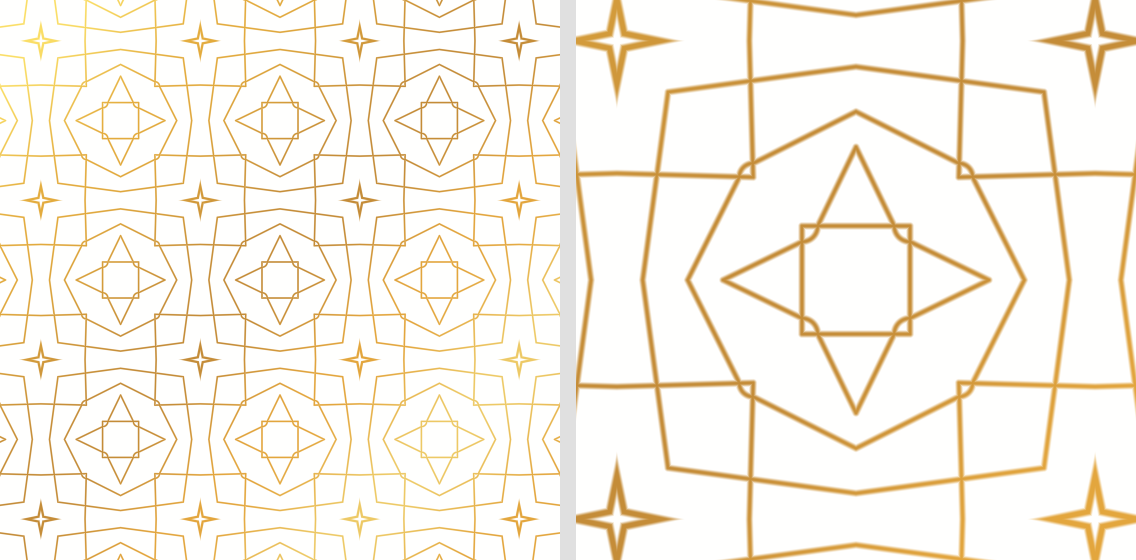
Left: the whole. Right: its middle third, enlarged.
Write a WebGL 2 fragment shader that draws this pattern.

```glsl
#version 300 es
precision highp float;

uniform vec2 u_resolution;
out vec4 fragColor;

const float REPEATS = 3.513;
const float HALF_LINE = 0.0051;
const float FAR = 1.0;
const vec3 PAPER = vec3(1.0, 1.0, 0.997);
const vec3 PALE_GOLD = vec3(0.98, 0.87, 0.40);
const vec3 AMBER = vec3(0.89, 0.67, 0.24);
const vec3 BRONZE = vec3(0.77, 0.55, 0.22);
const vec3 ORANGE_GOLD = vec3(0.89, 0.65, 0.24);
const vec3 SOFT_GOLD = vec3(0.93, 0.79, 0.40);

float segmentDistance(vec2 p, vec2 a, vec2 b) {
    vec2 along = b - a;
    float t = clamp(dot(p - a, along) / dot(along, along), 0.0, 1.0);
    return length(p - a - along * t);
}

// Quarter circle in the quadrant whose axes point along side
float quarterArcDistance(vec2 p, vec2 center, float radius, float side) {
    vec2 q = (p - center) * side;
    return min(q.x, q.y) < 0.0 ? FAR : abs(length(q) - radius);
}

// Reflect into the wedge 0 <= x <= y
vec2 foldEightfold(vec2 p) {
    p = abs(p);
    return p.x > p.y ? p.yx : p;
}

// Nearest line of the nested frames, for a folded point
float latticeDistance(vec2 p) {
    vec2 knot = vec2(0.215);
    vec2 squareCorner = vec2(0.113);

    // Outer frame and the concave square around each tile corner
    float d = segmentDistance(p, vec2(0.0, 0.446), vec2(0.393));
    d = min(d, segmentDistance(p, knot, vec2(0.223, 0.5)));

    // Octagon with rounded knots
    d = min(d, segmentDistance(p, vec2(0.0, 0.352), vec2(0.215, 0.244)));
    d = min(d, quarterArcDistance(p, knot, 0.029, 1.0));

    // Star with notched valleys, laced through a square
    d = min(d, segmentDistance(p, vec2(0.0, 0.278), vec2(0.080, 0.113)));
    d = min(d, quarterArcDistance(p, squareCorner, 0.033, -1.0));
    return min(d, segmentDistance(p, vec2(0.0, 0.113), squareCorner));
}

// Signed distance to the edge of a four-pointed spark, for a folded point
float sparkDistance(vec2 p, float tip, float valley) {
    vec2 normal = normalize(vec2(tip - valley, valley));
    return dot(p - vec2(0.0, tip), normal);
}

float coverage(float d, float softness) {
    return 1.0 - smoothstep(-softness, softness, d);
}

// Metallic ramp along the diagonal from upper left to lower right
vec3 foilColor(float t) {
    vec3 color = mix(PALE_GOLD, AMBER, smoothstep(0.06, 0.23, t));
    color = mix(color, BRONZE, smoothstep(0.23, 0.46, t));
    color = mix(color, ORANGE_GOLD, smoothstep(0.50, 0.63, t));
    color = mix(color, SOFT_GOLD, smoothstep(0.65, 0.78, t));
    return mix(color, ORANGE_GOLD, smoothstep(0.80, 0.93, t));
}

void main() {
    float canvasSize = min(u_resolution.x, u_resolution.y);
    vec2 centered = (gl_FragCoord.xy - 0.5 * u_resolution) / canvasSize;
    float softness = max(0.0045, 0.7 * REPEATS / canvasSize);

    // Frames sit in tile centers, sparks on tile corners
    vec2 grid = centered * REPEATS;
    vec2 frame = foldEightfold(fract(grid + 0.5) - 0.5);
    vec2 corner = foldEightfold(fract(grid) - 0.5);

    float ink = coverage(latticeDistance(frame) - HALF_LINE, softness);

    // Spark with a hollow heart
    float spark = sparkDistance(corner, 0.126, 0.0215);
    float hollow = coverage(spark + 0.0146, softness);
    ink = max(ink, coverage(spark, softness) * (1.0 - hollow));

    float diagonal = 0.5 + 0.5 * (centered.x - centered.y);
    fragColor = vec4(mix(PAPER, foilColor(diagonal), ink), 1.0);
}
```
